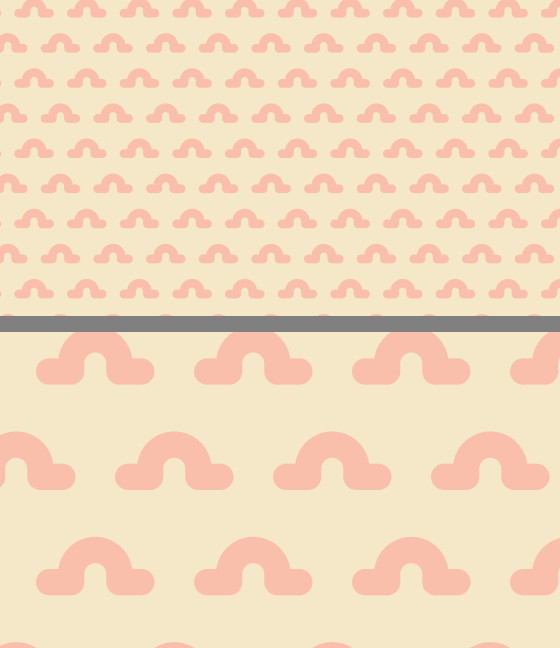
Top: the whole. Bottom: its middle third, enlarged.
Give the GLSL for this pattern, as a Shadertoy shader.

```glsl
// Staggered rows of pink arches with rounded feet on a cream ground.

const vec3 CREAM = vec3(0.96, 0.91, 0.79);
const vec3 PINK = vec3(0.98, 0.75, 0.67);

// Lengths are in design units; the canvas is ROWS * CELL.y units high.
const float ROWS = 9.0;
const vec2 CELL = vec2(72.0, 48.0);
const vec2 FIRST_BASE = vec2(46.6, 24.0); // base centre of the lowest full arch
const float STROKE = 6.0;                 // half the line width
const float ARCH_RADIUS = 11.0;           // radius of the arch midline
const float ARCH_HEIGHT = 9.67;           // arch centre above the base
const float FOOT_REACH = 21.0;            // outer end of the foot midline

float segmentDistance(vec2 p, vec2 a, vec2 b) {
    vec2 ab = b - a;
    float t = clamp(dot(p - a, ab) / dot(ab, ab), 0.0, 1.0);
    return length(p - a - ab * t);
}

// Signed distance to one arch standing on y = 0.
float archDistance(vec2 p) {
    p.x = abs(p.x);
    vec2 ankle = vec2(ARCH_RADIUS, STROKE);
    vec2 spring = vec2(ARCH_RADIUS, ARCH_HEIGHT);
    float foot = segmentDistance(p, ankle, vec2(FOOT_REACH, STROKE));
    float leg = segmentDistance(p, ankle, spring);
    float bow = p.y > ARCH_HEIGHT
        ? abs(length(p - vec2(0.0, ARCH_HEIGHT)) - ARCH_RADIUS)
        : length(p - spring);
    return min(min(foot, leg), bow) - STROKE;
}

void mainImage(out vec4 fragColor, in vec2 fragCoord) {
    float unitsPerPixel = ROWS * CELL.y / iResolution.y;
    vec2 p = fragCoord * unitsPerPixel - FIRST_BASE;

    // Centre each row on its arch, leaving equal space above and below.
    float archMiddle = 0.5 * (ARCH_HEIGHT + ARCH_RADIUS + STROKE);
    float row = floor((p.y - archMiddle) / CELL.y + 0.5);
    p.y -= row * CELL.y;

    // Odd rows shift by half a cell.
    p.x += 0.5 * CELL.x * mod(row, 2.0);
    p.x -= CELL.x * floor(p.x / CELL.x + 0.5);

    float coverage = clamp(0.5 - archDistance(p) / unitsPerPixel, 0.0, 1.0);
    fragColor = vec4(mix(CREAM, PINK, coverage), 1.0);
}
```
